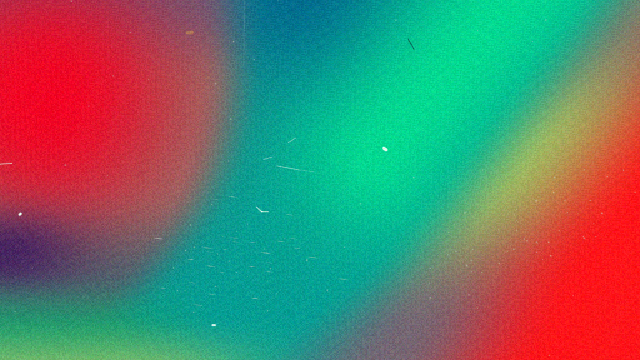
Write a Shadertoy shader that draws this background.

```glsl
// Blurred colour fields under worn film: a teal ground with a green ridge,
// a red glow on the left and a diagonal red flare on the right, mixed from
// soft masks, then covered with hashed grain, dust and a few scratches.

float hash(vec2 p) {
    return fract(sin(dot(p, vec2(127.1, 311.7))) * 43758.5453);
}

float glow(vec2 p, vec2 centre, vec2 radius) {
    vec2 q = (p - centre) / radius;
    return exp(-dot(q, q));
}

float segment(vec2 p, vec2 a, vec2 b) {
    vec2 ab = b - a;
    return length(p - a - ab * clamp(dot(p - a, ab) / dot(ab, ab), 0.0, 1.0));
}

float scratch(vec2 p, vec2 a, vec2 b, float width) {
    float aa = 0.7 / iResolution.y;
    return 1.0 - smoothstep(width - aa, width + aa, segment(p, a, b));
}

// One hashed speck per grid cell, kept with the given probability
float dust(vec2 p, vec2 cells, float density, vec2 squash) {
    vec2 q = p * cells, id = floor(q);
    vec2 centre = 0.3 + 0.4 * vec2(hash(id), hash(id + 17.3));
    float radius = 0.0008 + 0.0016 * hash(id + 41.7);
    float aa = 0.7 / iResolution.y;
    float d = length((fract(q) - centre) / cells * squash);
    return step(1.0 - density, hash(id + 73.1)) * (1.0 - smoothstep(radius - aa, radius + aa, d));
}

vec3 colourFields(vec2 p) {
    // Teal ground, blue top, green ridge
    vec3 col = mix(vec3(0.02, 0.62, 0.58), vec3(0.0, 0.42, 0.56), glow(p, vec2(0.84, 1.03), vec2(0.30, 0.27)));
    float ridge = segment(p, vec2(1.05, 0.57), vec2(1.46, 1.05)) / 0.23;
    col = mix(col, vec3(0.01, 0.85, 0.57), exp(-ridge * ridge));

    // Left: grey rim, red core, purple shadow
    float sag = max(0.8 - p.y, 0.0);
    float inside = 0.70 - 0.7 * sag * sag - p.x;
    vec3 rim = mix(vec3(0.28, 0.42, 0.45), vec3(0.57, 0.45, 0.42), smoothstep(0.2, 0.5, p.y));
    rim = mix(rim, vec3(0.42, 0.36, 0.46), smoothstep(0.75, 1.0, p.y));
    col = mix(col, rim, smoothstep(-0.04, 0.15, inside));
    vec2 core = (p - vec2(0.12, 0.73)) / vec2(0.38, 0.36);
    col = mix(col, vec3(0.95, 0.02, 0.14), exp(-pow(dot(core, core), 1.3)));
    col = mix(col, vec3(0.26, 0.12, 0.38), 0.9 * glow(p, vec2(0.01, 0.30), vec2(0.22, 0.11)));

    // Bottom left: green fading into lime
    col = mix(col, vec3(0.10, 0.62, 0.43), (1.0 - smoothstep(0.06, 0.25, p.y)) * (1.0 - smoothstep(0.25, 0.65, p.x)));
    col = mix(col, vec3(0.50, 0.74, 0.42), (1.0 - smoothstep(-0.05, 0.13, p.y)) * (1.0 - smoothstep(0.35, 0.95, p.x)));

    // Right: diagonal band of grey and lime that turns red
    float d = (p.x - 0.93 - 0.78 * p.y) / 1.27;
    float low = 1.0 - smoothstep(0.0, 0.3, p.y);
    vec3 band = mix(vec3(0.46, 0.40, 0.45), vec3(0.62, 0.73, 0.38), smoothstep(0.08, 0.52, p.y));
    band = mix(band, vec3(0.52, 0.49, 0.41), smoothstep(0.58, 0.95, p.y));
    col = mix(col, band, smoothstep(-0.09 - 0.09 * low, 0.11, d));
    return mix(col, vec3(1.0, 0.08, 0.10), smoothstep(0.06, 0.40, d - 0.06 * low));
}

void mainImage(out vec4 fragColor, in vec2 fragCoord) {
    vec2 p = fragCoord / iResolution.y;
    vec3 col = colourFields(p);

    // Dust: sparse everywhere, dense in two worn patches
    vec2 turned = mat2(0.79, -0.61, 0.61, 0.79) * (p - vec2(1.46, 0.34));
    float wornRight = glow(turned, vec2(0.0), vec2(0.22, 0.09));
    float wornLeft = glow(p, vec2(0.69, 0.27), vec2(0.20, 0.12));
    float specks = 0.0;
    for (int i = 0; i < 3; i++) {
        float scale = 38.0 + 23.0 * float(i);
        specks += dust(p + 0.37 * float(i), vec2(scale), 0.004 + 0.09 * wornRight + 0.04 * wornLeft, vec2(1.0));
    }
    specks += dust(p + 0.1 * p.yx, vec2(24.0, 80.0), 0.15 * wornLeft, vec2(0.22, 1.5));
    col = mix(col, vec3(0.80, 0.85, 0.76), 0.5 * min(specks, 1.0));

    // Scratches and larger flecks
    float marks = 0.6 * scratch(p, vec2(0.769, 0.539), vec2(0.830, 0.528), 0.0010);
    marks += 0.3 * scratch(p, vec2(0.830, 0.528), vec2(0.872, 0.523), 0.0008);
    marks += 0.8 * scratch(p, vec2(0.713, 0.424), vec2(0.727, 0.412), 0.0014);
    marks += 0.8 * scratch(p, vec2(0.727, 0.412), vec2(0.745, 0.412), 0.0014);
    marks += 0.5 * scratch(p, vec2(0.733, 0.557), vec2(0.754, 0.563), 0.0011);
    marks += 0.5 * scratch(p, vec2(0.801, 0.604), vec2(0.820, 0.616), 0.0011);
    marks += 0.7 * scratch(p, vec2(0.0, 0.544), vec2(0.032, 0.546), 0.0012);
    marks += scratch(p, vec2(1.066, 0.588), vec2(1.072, 0.584), 0.0042);
    marks += scratch(p, vec2(0.590, 0.097), vec2(0.597, 0.097), 0.0025);
    marks += scratch(p, vec2(0.055, 0.404), vec2(0.057, 0.406), 0.0032);
    marks += 0.12 * scratch(p, vec2(0.677, 0.82), vec2(0.680, 1.0), 0.0012);
    col = mix(col, vec3(0.88, 0.98, 0.92), min(marks, 1.0));
    col = mix(col, vec3(0.72, 0.50, 0.34), 0.8 * scratch(p, vec2(0.521, 0.909), vec2(0.533, 0.910), 0.005));
    col = mix(col, vec3(0.02, 0.25, 0.22), 0.8 * scratch(p, vec2(1.134, 0.891), vec2(1.150, 0.863), 0.0012));

    // Film grain, partly tinted
    vec2 cell = floor(p * 288.0);
    vec3 tint = vec3(hash(cell), hash(cell + 31.7), hash(cell + 67.9)) - 0.5;
    col += 0.07 * tint + 0.06 * (hash(cell + 11.3) - 0.5);
    fragColor = vec4(clamp(col, 0.0, 1.0), 1.0);
}
```
